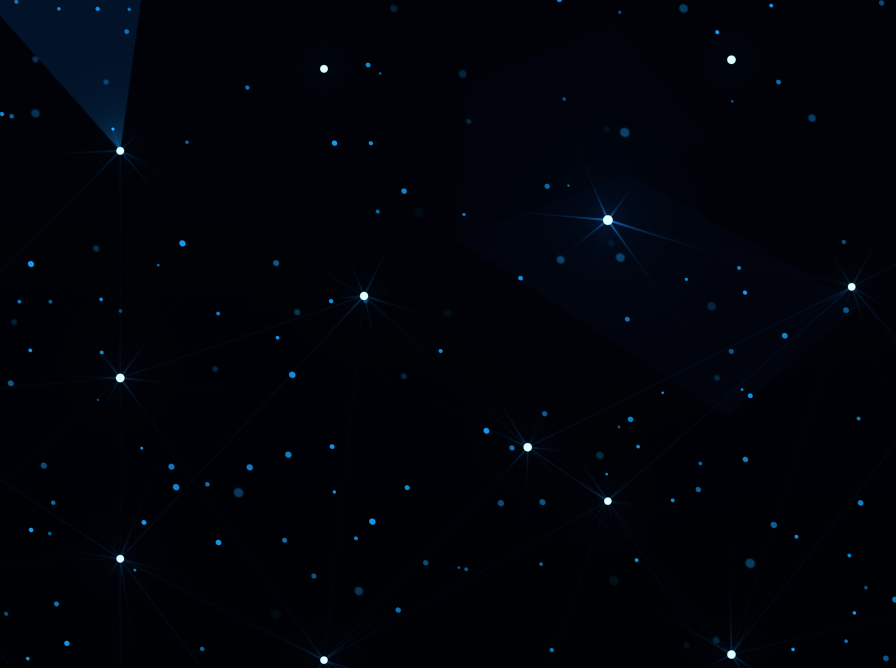
Reproduce this background procedurally as a Shadertoy shader.

```glsl
// Dark night-blue field with a web of glowing nodes, thin links, faint facets and scattered cyan dots.

const float PI = 3.14159;
const vec3 BASE = vec3(0.0, 0.006, 0.025);
const vec3 LINK = vec3(0.012, 0.055, 0.12);
const vec3 RAY = vec3(0.07, 0.32, 0.52);
const vec3 CORE = vec3(0.88, 1.0, 1.0);
const vec3 CYAN = vec3(0.08, 0.62, 0.95);
const vec3 TEAL = vec3(0.03, 0.24, 0.37);

vec2 hash2(vec2 p) {
    vec3 q = fract(p.xyx * vec3(0.1031, 0.1030, 0.0973));
    q += dot(q, q.yzx + 33.33);
    return fract((q.xx + q.yz) * q.zy);
}

// Soft disc or stroke: 1 inside radius r, fading over width w
float disc(float d, float r, float w) {
    return 1.0 - smoothstep(r - 0.5 * w, r + w, d);
}

// Node position on a wavy grid
vec2 node(vec2 id) {
    float flip = id.y < 0.5 ? 3.0 : 0.0;
    float x = 0.18 + 0.335 * id.x + 0.03 * id.x * cos(PI * (id.x + id.y));
    float y = 0.12 + 0.34 * id.y + 0.13 * sin(2.5 * id.x - 0.2 + flip);
    return vec2(x, y);
}

// Odd nodes of the top row stand alone
float linked(vec2 id) {
    bool alone = id.y > 1.5 && mod(id.x, 2.0) > 0.5;
    return alone || id.y > 2.5 ? 0.0 : 1.0;
}

// Thin link, brighter towards both ends
float link(vec2 p, vec2 a, vec2 b, float px) {
    vec2 e = b - a;
    float t = clamp(dot(p - a, e) / dot(e, e), 0.0, 1.0);
    float ends = min(t, 1.0 - t) * length(e);
    float grain = 0.8 + 0.2 * sin(310.0 * t) * sin(127.0 * t + 1.0);
    return disc(length(p - a - e * t), 0.0008, px) * grain * (0.55 + 1.6 * exp(-ends / 0.04));
}

// Uneven rays around a node
float rays(vec2 d, vec2 seed, float reach, float px) {
    float sum = 0.0;
    for (int k = 0; k < 6; k++) {
        vec2 h = hash2(seed + float(k) * 7.3);
        float angle = (float(k) + 0.7 * h.x) * PI / 3.0 + seed.x;
        vec2 dir = vec2(cos(angle), sin(angle));
        float t = dot(d, dir);
        float s = abs(d.x * dir.y - d.y * dir.x);
        float fade = exp(-max(t, 0.0) / (reach * (0.4 + h.y)));
        sum += step(0.0, t) * disc(s, 0.0004 + 0.0012 * fade, px) * fade;
    }
    return sum;
}

float side(vec2 p, vec2 a, vec2 b) {
    vec2 e = normalize(b - a), d = p - a;
    return e.x * d.y - e.y * d.x;
}

// Convex four-sided facet, corners counter-clockwise
float facet(vec2 p, vec2 a, vec2 b, vec2 c, vec2 d, float w) {
    float inside = min(min(side(p, a, b), side(p, b, c)), min(side(p, c, d), side(p, d, a)));
    return smoothstep(-w, w, inside);
}

// One dot per chosen cell, slightly oval, denser at the lower left
vec3 dots(vec2 p, float cell, float share, float radius, vec3 tint, float blur) {
    vec2 id = floor(p / cell);
    vec2 c = (id + 0.5) * cell;
    vec2 h = hash2(id + 400.0 * radius + 17.0), g = hash2(id + 91.7);
    float density = 0.4 + 0.8 * (1.0 - smoothstep(0.2, 0.65, c.y))
                  + 0.6 * (1.0 - smoothstep(0.0, 0.35, c.x));
    vec2 d = p - c - (g - 0.5) * 0.7 * cell;
    d = vec2(d.x + 0.3 * d.y, d.y - 0.2 * d.x);
    float on = step(h.x, share * density);
    return on * tint * (0.45 + 0.55 * g.x) * disc(length(d), radius * (0.5 + 0.6 * h.y), blur);
}

void mainImage(out vec4 fragColor, in vec2 fragCoord) {
    vec2 p = fragCoord / iResolution.y;
    float px = 1.0 / iResolution.y;
    vec2 apex = node(vec2(0.0, 2.0)), star = node(vec2(2.0, 2.0));

    // Background, facets and the lit wedge
    vec3 col = BASE * (0.75 + 0.4 * p.y);
    col += vec3(0.002, 0.009, 0.024) * facet(p, vec2(0.68, 0.643), vec2(1.09, 0.376),
                                            vec2(1.29, 0.544), vec2(0.94, 0.74), px);
    col += vec3(0.001, 0.004, 0.012) * facet(p, vec2(0.70, 0.878), vec2(0.68, 0.643),
                                            vec2(1.06, 0.79), vec2(0.92, 0.965), px);
    float wedge = facet(p, apex + vec2(-0.27, 0.304), apex, apex + vec2(0.042, 0.304),
                        apex + vec2(-0.11, 0.33), px);
    col += wedge * (vec3(0.008, 0.065, 0.13) + vec3(0.03, 0.22, 0.32) * exp(-distance(p, apex) / 0.03));
    col += vec3(0.002, 0.016, 0.04) * exp(-distance(p, star) / 0.09);

    // Scattered dots
    col += dots(p, 0.057, 0.22, 0.0042, CYAN, px);
    col += dots(p + 3.1, 0.041, 0.10, 0.0026, CYAN, px);
    col += dots(p + 5.7, 0.095, 0.24, 0.0058, TEAL, 2.0 * px);
    col += dots(p + 8.3, 0.11, 0.30, 0.0065, 0.25 * TEAL, 2.0 * px);

    // Links and nodes
    for (int i = -1; i < 4; i++) {
        for (int r = 0; r < 3; r++) {
            vec2 id = vec2(i, r), a = node(id);
            for (int k = 0; k < 4; k++) {
                vec2 next = id + (k == 0 ? vec2(0.0, -1.0) : vec2(1.0, float(k) - 2.0));
                float h = hash2(id * 3.7 + next + 50.0).x;
                float strength = linked(id) * linked(next) * mix(0.2, 1.0, h * h);
                col += LINK * strength * link(p, a, node(next), px);
            }
            vec2 d = p - a;
            float h = hash2(id + 23.0).x, len = length(d);
            float main = id == vec2(2.0, 2.0) ? 1.0 : 0.0;
            float power = linked(id) * (0.3 + 0.2 * h + 0.7 * main);
            col += RAY * power * rays(d, id + 11.0, 0.03 + 0.015 * main, px);
            col += vec3(0.005, 0.045, 0.09) * (0.4 + main) * exp(-len / 0.022);
            col = mix(col, CORE, disc(len, 0.0052 + 0.001 * h + 0.0015 * main, px));
        }
    }
    fragColor = vec4(min(col, 1.0), 1.0);
}
```
